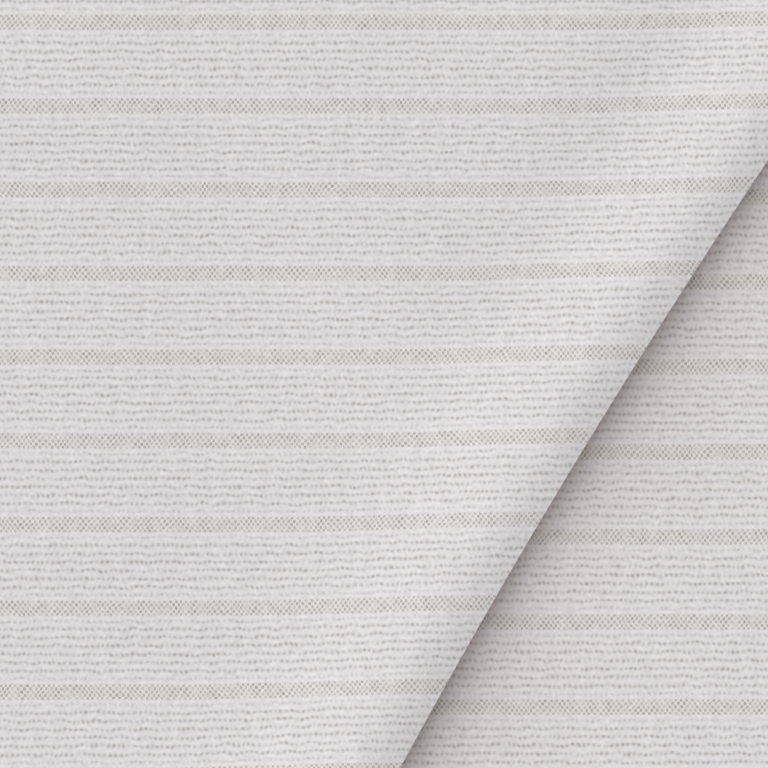
Reproduce this texture procedurally as a Shadertoy shader.

```glsl
const float TAU = 6.2831853;
const float THREADS = 142.0;      // warp threads across the canvas
const float ROWS = 10.0;          // weft rows in one stripe period
const vec3 THREAD = vec3(0.885, 0.876, 0.878);
const vec3 GAP = vec3(0.745, 0.730, 0.728);
const vec3 STRIPE = vec3(0.868, 0.860, 0.850);
const vec3 STRIPE_GAP = vec3(0.725, 0.710, 0.692);
const vec3 SHADOW = vec3(0.62, 0.595, 0.585);

vec2 hashGradient(vec2 cell) {
    vec3 q = fract(vec3(cell.xyx) * vec3(0.1031, 0.1030, 0.0973));
    q += dot(q, q.yzx + 33.33);
    float angle = TAU * fract((q.x + q.y) * q.z);
    return vec2(cos(angle), sin(angle));
}

float gradientNoise(vec2 p) {
    vec2 i = floor(p), f = fract(p);
    vec2 u = f * f * f * (f * (f * 6.0 - 15.0) + 10.0);
    float a = dot(hashGradient(i), f);
    float b = dot(hashGradient(i + vec2(1, 0)), f - vec2(1, 0));
    float c = dot(hashGradient(i + vec2(0, 1)), f - vec2(0, 1));
    float d = dot(hashGradient(i + vec2(1, 1)), f - vec2(1, 1));
    return mix(mix(a, b, u.x), mix(c, d, u.x), u.y);
}

float bump(float x, float center, float width) {
    float t = (x - center) / width;
    return exp(-t * t);
}

// Signed distance to the fold: negative on the raised flap
float foldDistance(vec2 p) {
    float edge = 0.521 + 0.606 * p.y - 0.08 * p.y * (0.8 - p.y);
    return 0.855 * (p.x - edge);
}

// Stripe coordinate: whole numbers fall on stripe centers
float stripeCoord(vec2 p, float fold, float under) {
    float lift = 0.007 * smoothstep(-0.30, 0.0, fold);
    float upper = (p.y - 0.099 - lift) / 0.109;
    float lower = (p.y - 0.0794) / 0.1107;
    return mix(upper, lower, step(0.5, under)) + 0.008 * gradientNoise(p * vec2(12.0, 6.0));
}

// Dark openings between the threads, alternate rows shifted by half a thread
float groundGaps(vec2 weave) {
    float stagger = 0.5 * mod(floor(weave.y), 2.0);
    vec2 q = fract(weave + vec2(stagger, 0.0)) - 0.5;
    return exp(-dot(q * q, vec2(6.0, 18.0)));
}

// Staggered openings inside a stripe
float stripeGaps(float x, float s) {
    float checker = cos(TAU * x) * cos(TAU * s * 12.5);
    return smoothstep(-0.5, 0.9, checker);
}

vec3 cloth(vec2 p, float s, float pixel) {
    float fromStripe = abs(fract(s + 0.5) - 0.5);
    float soft = 0.5 * pixel / 0.109 + 0.018;
    float stripe = 1.0 - smoothstep(0.092 - soft, 0.092 + soft, fromStripe);
    float ground = smoothstep(0.10, 0.20, fromStripe);

    float x = p.x * THREADS + 0.7 * gradientNoise(p * vec2(34.0, 40.0));
    float row = s * ROWS + 0.35 * gradientNoise(p * vec2(60.0, 45.0));
    float wear = 0.85 + 0.9 * gradientNoise(vec2(x * 0.6, s * ROWS * 0.8));
    vec3 plain = mix(THREAD, GAP, groundGaps(vec2(x, row)) * ground * wear);
    vec3 band = mix(STRIPE, STRIPE_GAP, stripeGaps(x, s) * wear);

    // Uneven yarn: fine grain, short slubs and long vertical streaks
    float grain = gradientNoise(p * vec2(230.0, 210.0));
    float slub = gradientNoise(p * vec2(95.0, 170.0));
    float streak = gradientNoise(p * vec2(80.0, 14.0));
    return mix(plain, band, stripe) + 0.040 * grain + 0.030 * slub + 0.016 * streak;
}

// Soft light over the raised flap
float flapLight(float fold, float height) {
    float light = 0.975 + 0.035 * bump(fold, -0.13, 0.10);
    light -= 0.035 * smoothstep(0.4, 1.0, height) * bump(fold, -0.22, 0.08);
    return light - 0.08 * smoothstep(-0.075, 0.0, fold);
}

// Shade cast onto the lower layer
float castShade(float fold) {
    float d = max(fold, 0.0);
    return 0.74 * exp(-d / 0.024) + 0.26 * exp(-d / 0.09);
}

void mainImage(out vec4 fragColor, in vec2 fragCoord) {
    float pixel = 1.0 / iResolution.y;
    vec2 p = fragCoord * pixel;
    float fold = foldDistance(p);
    float under = smoothstep(-pixel, pixel, fold);

    vec3 color = cloth(p, stripeCoord(p, fold, under), pixel);
    vec3 flap = color * flapLight(fold, p.y);
    vec3 lower = color * mix(vec3(0.985), SHADOW, castShade(fold));
    color = mix(flap, lower, under);

    // Broad unevenness of the surface
    color *= 1.0 + 0.018 * gradientNoise(p * 3.5 + 7.0);
    fragColor = vec4(clamp(color, 0.0, 1.0), 1.0);
}
```
